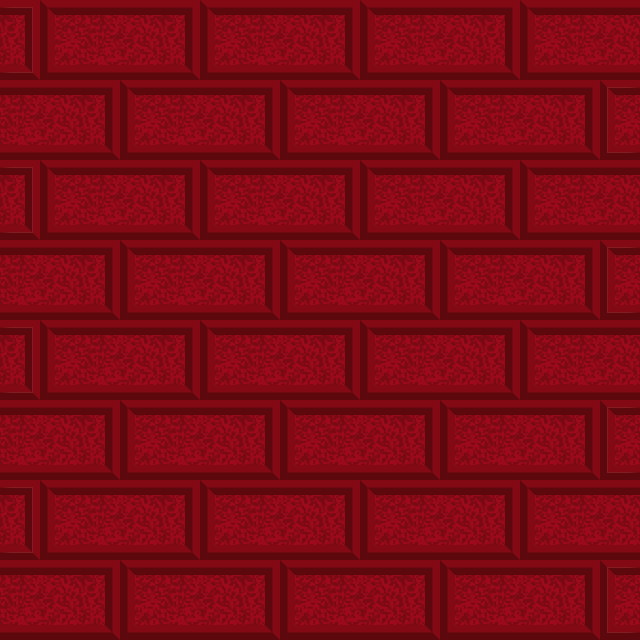
A WebGL 2 fragment shader for this pattern:

```glsl
#version 300 es
precision highp float;
// Running-bond wall of dark red bricks: each has a mitred double bevel
// (sunken rim, raised inner frame) around a speckled face. Distances to the
// four brick sides pick the shading; value noise makes the speckle.

uniform vec2 u_resolution;
out vec4 fragColor;

// Layout: lengths below are in row heights unless noted.
const float COLUMNS = 4.0;
const float ROWS = 8.0;
const float BRICK_LENGTH = 2.0;
const float EVEN_SHIFT = 0.75;   // row offsets, in bricks
const float ODD_SHIFT = 0.25;
const float BEVEL = 0.094;       // width of each of the two bevels

// Face speckle
const float GRAIN = 42.0;        // noise cells per row height
const float SPECK_LOW = 0.2;
const float SPECK_HIGH = 0.8;

// Faint ridge line on the short brick ends at the sides of the canvas
const float RIDGE_REACH = 0.0625; // in canvas widths
const float RIDGE_FADE = 0.02;
const float RIDGE_WIDTH = 0.006;
const float RIDGE_STRENGTH = 0.3;

const vec3 SHADOW = vec3(0.36, 0.03, 0.05);
const vec3 LIT = vec3(0.515, 0.04, 0.08);
const vec3 SPECK_DARK = vec3(0.47, 0.04, 0.075);
const vec3 SPECK_LIGHT = vec3(0.62, 0.04, 0.11);
const vec3 RIDGE = vec3(0.72, 0.3, 0.32);

// Integer hash to 0..1
float hash(vec2 cell) {
    uvec2 c = uvec2(ivec2(cell) + 64);
    uint h = c.x * 1597334677u ^ c.y * 3812015801u;
    h = (h ^ (h >> 15)) * 2246822519u;
    h = (h ^ (h >> 13)) * 3266489917u;
    return float((h ^ (h >> 16)) & 65535u) / 65535.0;
}

float valueNoise(vec2 p) {
    vec2 cell = floor(p);
    vec2 f = fract(p);
    f = f * f * (3.0 - 2.0 * f);
    float low = mix(hash(cell), hash(cell + vec2(1.0, 0.0)), f.x);
    float high = mix(hash(cell + vec2(0.0, 1.0)), hash(cell + 1.0), f.x);
    return mix(low, high, f.y);
}

// Step centred on zero, one pixel wide
float softStep(float x, float pixel) {
    return clamp(x / pixel + 0.5, 0.0, 1.0);
}

void main() {
    vec2 uv = gl_FragCoord.xy / u_resolution;
    float pixel = ROWS / min(u_resolution.x, u_resolution.y);

    // Position inside the brick
    float row = floor(uv.y * ROWS);
    bool evenRow = mod(row, 2.0) < 0.5;
    float shift = evenRow ? EVEN_SHIFT : ODD_SHIFT;
    vec2 local = fract(vec2(uv.x * COLUMNS - shift, uv.y * ROWS));
    local.x *= BRICK_LENGTH;

    // Distances to the sides, grouped by the diagonal light
    float leftBottom = min(local.x, local.y);
    float rightTop = min(BRICK_LENGTH - local.x, 1.0 - local.y);
    float edge = min(leftBottom, rightTop);

    // Mitred bevels: the rim and the inner frame are lit from opposite sides
    float facing = softStep(leftBottom - rightTop, pixel);
    float rimLight = mix(0.5, facing, clamp(edge / pixel + 0.5, 0.0, 1.0));
    float inner = softStep(edge - BEVEL, pixel);
    vec3 color = mix(SHADOW, LIT, mix(rimLight, 1.0 - facing, inner));

    // Speckled face, the same on every brick
    float speck = smoothstep(SPECK_LOW, SPECK_HIGH, valueNoise(local * GRAIN));
    vec3 face = mix(SPECK_DARK, SPECK_LIGHT, speck);
    color = mix(color, face, softStep(edge - 2.0 * BEVEL, pixel));

    // Ridge line, fading out before the canvas border so that it tiles
    float border = evenRow ? 1.0 - uv.x : uv.x;
    float ridge = softStep(RIDGE_WIDTH - abs(edge - BEVEL), pixel);
    ridge *= smoothstep(0.0, RIDGE_FADE, border) * step(border, RIDGE_REACH);
    color = mix(color, RIDGE, ridge * RIDGE_STRENGTH);

    fragColor = vec4(color, 1.0);
}
```
